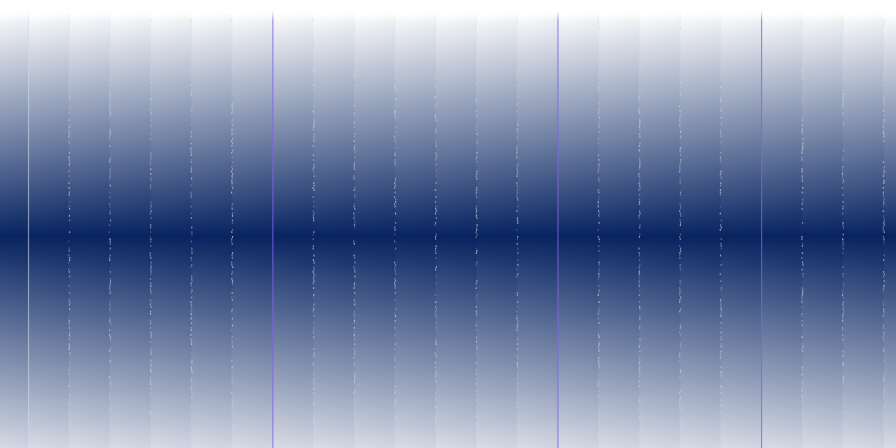
Reproduce this background procedurally as a Shadertoy shader.

```glsl
// Navy horizon glow split into 22 upright bands by fine seams.
// A vertical ramp is tilted slightly inside every band; the seams are
// hashed pale specks, except for one pale and three violet solid lines.

const float BANDS = 22.0;          // bands across the canvas
const float FIRST_SEAM = 0.70;     // position of seam 0, in bands
const float HORIZON = 0.472;       // height of the darkest row
const float TOP_FADE = 0.508;      // distance from horizon to white, upward
const float BOTTOM_FADE = 0.572;   // the same, downward
const float BAND_TILT = 0.035;     // tone change across one band
const float SEAM_HALF = 0.0013;    // half line width, in canvas heights
const float SPECK_ROWS = 192.0;    // speck cells from bottom to top
const float SPECK_DENSITY = 0.55;
const float SPECK_JITTER = 0.0026; // sideways scatter of the specks
const float PALE_SEAM = 0.0;
const vec3 VIOLET_SEAMS = vec3(6.0, 13.0, 18.0);

const vec3 NAVY = vec3(0.03, 0.14, 0.38);
const vec3 WHITE = vec3(1.0);
const vec3 PALE = vec3(0.80, 0.85, 0.91);
const vec3 VIOLET = vec3(0.50, 0.38, 0.94);

float hash(vec2 cell) {
    vec3 q = fract(vec3(cell.xyx) * 0.1031);
    q += dot(q, q.yzx + 33.33);
    return fract((q.x + q.y) * q.z);
}

// Antialiased coverage of a stripe at distance d from its axis
float stripe(float d, float halfWidth, float pixel) {
    return clamp((halfWidth - abs(d)) / pixel + 0.5, 0.0, 1.0);
}

void mainImage(out vec4 fragColor, in vec2 fragCoord) {
    vec2 uv = fragCoord / iResolution.xy;
    float pixel = 1.0 / iResolution.y;
    float bandWidth = iResolution.x / iResolution.y / BANDS;

    // Nearest seam and signed distance to it
    float x = uv.x * BANDS - FIRST_SEAM;
    float seam = floor(x + 0.5);
    float d = (x - seam) * bandWidth;

    // Vertical ramp, lighter at the left of each band
    float h = uv.y - HORIZON;
    float tone = h > 0.0 ? h / TOP_FADE : -h / BOTTOM_FADE;
    float tilt = (0.5 - fract(x)) * clamp(abs(d) / pixel, 0.0, 1.0);
    tone += BAND_TILT * tilt * smoothstep(0.0, 0.12, tone);
    vec3 color = mix(NAVY, WHITE, clamp(tone, 0.0, 1.0));

    // Seam type
    bool violet = any(lessThan(abs(VIOLET_SEAMS - seam), vec3(0.5)));
    bool pale = abs(seam - PALE_SEAM) < 0.5;

    if (violet || pale) {
        float line = stripe(d, SEAM_HALF, pixel);
        color = mix(color, violet ? VIOLET : PALE, line * (violet ? 0.75 : 0.6));
    } else {
        // Broken seam: random specks, each nudged sideways
        float row = uv.y * SPECK_ROWS;
        vec2 cell = vec2(seam + 7.0, floor(row));
        float offset = (hash(cell + 41.0) - 0.5) * SPECK_JITTER;
        float lit = step(hash(cell), SPECK_DENSITY);
        float strength = mix(0.2, 0.75, hash(cell + 89.0));
        float dy = (fract(row) - 0.5) / SPECK_ROWS;
        float speck = stripe(d - offset, SEAM_HALF, pixel)
                    * stripe(dy, 0.4 / SPECK_ROWS, pixel);
        color = mix(color, PALE, speck * lit * strength);
    }

    // White rim at the top stays clean
    color = mix(color, WHITE, smoothstep(0.95, 0.98, uv.y));
    fragColor = vec4(color, 1.0);
}
```
